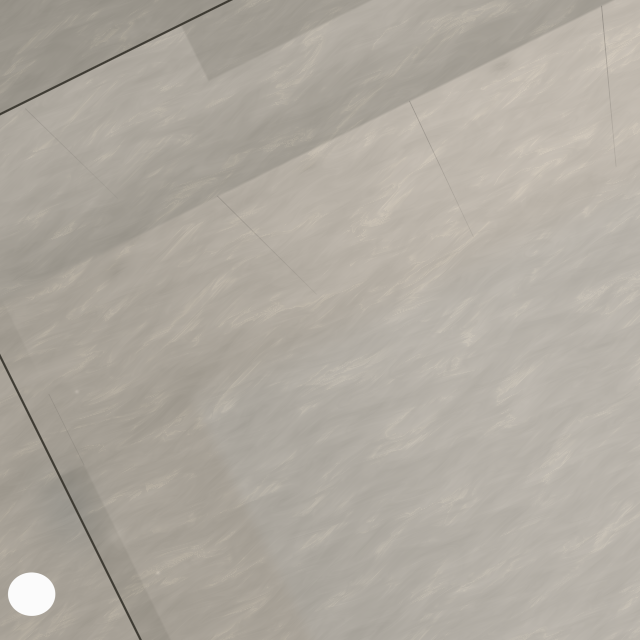
This texture is drawn by a Shadertoy shader. Its source:

```glsl
const vec3 DARK_STONE = vec3(0.555, 0.535, 0.495);
const vec3 LIGHT_STONE = vec3(0.785, 0.755, 0.715);
const vec3 COOL_TINT = vec3(-0.014, 0.0, 0.014);
const vec3 VEIN_TINT = vec3(0.060, 0.054, 0.038);
const vec3 JOINT_COLOR = vec3(0.20, 0.19, 0.16);
const vec3 DISC_COLOR = vec3(0.985);

vec2 hash2(vec2 p) {
    vec3 q = fract(vec3(p.xyx) * vec3(0.1031, 0.1030, 0.0973));
    q += dot(q, q.yzx + 33.33);
    return fract((q.xx + q.yz) * q.zy);
}

// Distance to the nearest scattered point
float cellular(vec2 p) {
    vec2 cell = floor(p), f = fract(p);
    float nearest = 2.0;
    for (int y = -1; y <= 1; y++)
        for (int x = -1; x <= 1; x++) {
            vec2 o = vec2(x, y);
            vec2 d = o + hash2(cell + o) - f;
            nearest = min(nearest, dot(d, d));
        }
    return sqrt(nearest);
}

// Sines that bend each successive finer layer
float layeredSines(vec2 p, float seed) {
    float sum = 0.0, amp = 0.5;
    for (int i = 0; i < 5; i++) {
        float k = float(i) * 1.9 + seed;
        p += 0.75 * sin(p.yx * 1.13 + vec2(k, k * 1.7));
        sum += amp * sin(p.x + k) * cos(p.y - k * 0.6);
        p = mat2(0.96, 0.28, -0.28, 0.96) * p * 1.75;
        amp *= 0.65;
    }
    return sum;
}

float segmentDistance(vec2 p, vec2 a, vec2 b) {
    vec2 ab = b - a;
    return length(p - a - ab * clamp(dot(p - a, ab) / dot(ab, ab), 0.0, 1.0));
}

float lineMask(float dist, float halfWidth, float px) {
    return 1.0 - smoothstep(halfWidth - 0.7 * px, halfWidth + 0.7 * px, dist);
}

float blob(vec2 p, vec2 center, vec2 radius) {
    vec2 d = (p - center) / radius;
    return exp(-dot(d, d));
}

float stepSoft(float edge, float x, float blur) {
    return smoothstep(edge - blur, edge + blur, x);
}

// Broad light: x is tone, y is coolness; st runs along and across the grain
vec2 lighting(vec2 st, float px) {
    float edge = 0.8 * px + 0.0012;
    float tone = mix(0.43, 0.87, smoothstep(0.25, 1.1, st.x));
    tone -= 0.06 * blob(st, vec2(0.43, 0.08), vec2(0.07, 0.20));
    tone -= 0.09 * exp(-pow((st.y - 0.215) / 0.04, 2.0));

    // Cool reflection in the lower right
    float reflection = stepSoft(0.437, st.x, 0.014) * (1.0 - stepSoft(0.195, st.y, 0.04));
    tone = mix(tone, mix(0.53, 0.76, smoothstep(0.42, 0.9, st.x)), reflection);

    // Shaded band and darker inset above the diagonal edge
    float band = stepSoft(0.470, st.y, edge + 0.012 * smoothstep(0.5, 0.25, st.x));
    float shade = mix(0.30, 0.56, smoothstep(0.48, 0.63, st.y));
    shade += 0.10 * smoothstep(0.5, 1.1, st.x);
    float inset = stepSoft(0.68, st.x, edge) * stepSoft(0.638, st.y, edge);
    shade = mix(shade, 0.34, inset);
    shade = mix(shade, 0.22, stepSoft(0.736, st.y, edge));
    tone = mix(tone, shade, band);

    // Border strip beside the left joint
    float strip = 1.0 - stepSoft(0.239, st.x, edge);
    float depth = mix(0.17, 0.02, stepSoft(0.187, st.y, edge));
    depth += 0.08 * smoothstep(0.34, 0.40, st.y);
    depth *= stepSoft(0.197, st.x, edge) * (1.0 - band);
    tone -= strip * depth;
    float stain = blob(st, vec2(0.185, 0.135), vec2(0.045, 0.065));
    tone -= 0.15 * stain;
    return vec2(tone, max(reflection * 0.5, max(band * 0.25, stain * 0.7)));
}

// Fine joints fan out from the diagonal edge
float hairlines(vec2 uv, vec2 st, float px) {
    float mask = 0.3 * lineMask(segmentDistance(st, vec2(0.239, 0.187), vec2(0.239, 0.31)), 0.0006, px);
    for (int i = 0; i < 4; i++) {
        float k = float(i), x = 0.04 + 0.3 * k;
        vec2 start = vec2(x, 0.525 + 0.495 * x + (i == 0 ? 0.285 : 0.0));
        float angle = min(0.8, 1.14 - 0.35 * k);
        vec2 end = start + (0.2 + 0.017 * k) * vec2(sin(angle), -cos(angle));
        float fade = 1.0 - 0.6 * smoothstep(0.0, 0.22, distance(uv, start));
        mask = max(mask, (0.35 + 0.15 * k) * fade * lineMask(segmentDistance(uv, start, end), 0.0006, px));
    }
    return mask;
}

void mainImage(out vec4 fragColor, in vec2 fragCoord) {
    vec2 uv = fragCoord / iResolution.xy;
    float px = 1.0 / iResolution.y;
    vec2 along = vec2(0.896, 0.444);
    vec2 st = vec2(dot(uv, along), dot(uv, vec2(-along.y, along.x)));

    // Stretched grain, mottling and broken pale veins
    vec2 g = mat2(0.995, -0.10, 0.10, 0.995) * st * vec2(15.0, 50.0);
    float grain = layeredSines(g, 0.7);
    float fine = layeredSines(g * vec2(2.2, 2.6), 4.1);
    float mottle = cellular(g * vec2(1.7, 1.3) + 0.9 * vec2(grain, fine)) - 0.45;
    float ridge = 1.0 - abs(layeredSines(g * vec2(0.8, 0.9) + 0.25 * fine, 8.3));
    float vein = pow(ridge, 10.0) * smoothstep(-0.15, 0.5, grain + 0.5 * fine);

    vec2 light = lighting(st, px);
    float tone = light.x + 0.085 * grain + 0.075 * fine - 0.05 * mottle;

    // Knots spaced beneath the edge, and two tiny glints
    for (int i = 0; i < 3; i++) {
        vec2 knot = vec2(0.42 + 0.34 * float(i), 0.436 + 0.01 * float(i));
        tone -= (0.18 + 0.3 * fine) * blob(st, knot, vec2(0.022, 0.014));
    }
    for (int i = 0; i < 2; i++)
        tone += 0.3 * blob(st, vec2(0.28 - 0.012 * float(i), 0.294 - 0.31 * float(i)), vec2(0.003));
    tone += 0.2 * blob(st, vec2(0.234, 0.063), vec2(0.014, 0.02));

    vec3 color = mix(DARK_STONE, LIGHT_STONE, tone);
    color += COOL_TINT * light.y + VEIN_TINT * vein * 0.7;
    color = mix(color, color * 0.72, hairlines(uv, st, px));

    // Two dark joints and the white disc
    float joint = min(abs(st.y - 0.736), abs(st.x - 0.197));
    color = mix(color, JOINT_COLOR, 0.9 * lineMask(joint, 0.0017, px));
    float disc = length((uv - vec2(0.0495, 0.0716)) * vec2(1.0, 1.09));
    color = mix(color, DISC_COLOR, lineMask(disc, 0.037, px));
    fragColor = vec4(color, 1.0);
}
```
